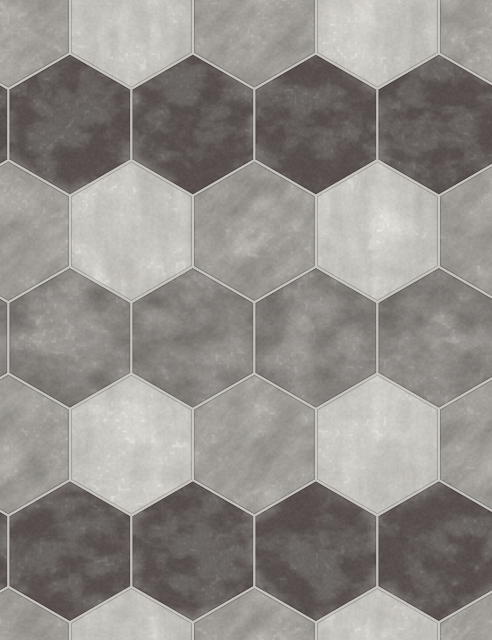
This pattern is drawn by a WebGL 1 fragment shader. Its source:

```glsl
precision highp float;

uniform vec2 u_resolution;

const float COLUMNS = 4.0;
const float ROWS = 6.0;
const float ROW_PITCH = 0.8660254;
const vec2 GRID_SHIFT = vec2(-0.068, 0.145);
const float GROUT_HALF_WIDTH = 0.009;

const vec3 PALE = vec3(0.785, 0.775, 0.752);
const vec3 SILVER = vec3(0.622, 0.611, 0.593);
const vec3 STONE = vec3(0.535, 0.523, 0.508);
const vec3 UMBER = vec3(0.350, 0.318, 0.312);
const vec3 ASH = vec3(0.410, 0.392, 0.382);
const vec3 GROUT = vec3(0.800, 0.790, 0.765);

float hash(vec2 p) {
  vec3 q = fract(vec3(p.xyx) * 0.1031);
  q += dot(q, q.yzx + 33.33);
  return fract((q.x + q.y) * q.z);
}

float valueNoise(vec2 p) {
  vec2 cell = floor(p);
  vec2 f = fract(p);
  f = f * f * (3.0 - 2.0 * f);
  float low = mix(hash(cell), hash(cell + vec2(1.0, 0.0)), f.x);
  float high = mix(hash(cell + vec2(0.0, 1.0)), hash(cell + vec2(1.0)), f.x);
  return mix(low, high, f.y);
}

float fbm(vec2 p) {
  float sum = 0.0;
  float weight = 0.5;
  for (int i = 0; i < 5; i++) {
    sum += weight * valueNoise(p);
    p = mat2(1.6, 1.2, -1.2, 1.6) * p + 11.3;
    weight *= 0.56;
  }
  return sum / 1.074;
}

// Distance from a point inside a unit-wide hexagon to its border
float hexEdge(vec2 p) {
  p = abs(p);
  return 0.5 - max(p.x, dot(p, vec2(0.5, ROW_PITCH)));
}

// Returns the offset from the tile centre (xy) and its wrapped column and row (zw)
vec4 hexTile(vec2 p) {
  vec2 size = vec2(1.0, 2.0 * ROW_PITCH);
  vec2 evenCell = floor(p / size + 0.5);
  vec2 oddCell = floor(p / size);
  vec2 evenOffset = p - evenCell * size;
  vec2 oddOffset = p - (oddCell + 0.5) * size;
  bool isEven = dot(evenOffset, evenOffset) < dot(oddOffset, oddOffset);
  vec2 offset = isEven ? evenOffset : oddOffset;
  vec2 id = isEven ? evenCell * vec2(1.0, 2.0) : oddCell * vec2(1.0, 2.0) + vec2(0.0, 1.0);
  return vec4(offset, mod(id + 0.5, vec2(COLUMNS, ROWS)) - 0.5);
}

// Pale cement with soft vertical bands
vec3 paleTile(vec2 p, vec2 seed, float cloud) {
  float bands = fbm(p * vec2(9.0, 1.6) + seed);
  float glow = 1.0 - smoothstep(0.05, 0.5, length(p));
  return PALE + (bands - 0.5) * 0.11 + (cloud - 0.5) * 0.11 + (glow - 0.35) * 0.025;
}

// Silver cement brushed along a diagonal
vec3 silverTile(vec2 p, vec2 seed, float cloud) {
  vec2 brushed = vec2(p.x + p.y, p.y - p.x) * vec2(2.2, 7.0);
  return SILVER + (fbm(brushed + seed) - 0.5) * 0.14 + (cloud - 0.5) * 0.14;
}

// Mid grey cement with broad clouds, darker toward the rim
vec3 stoneTile(vec2 p, float cloud, float edge) {
  float centre = smoothstep(0.0, 0.3, edge);
  return STONE + (cloud - 0.5) * 0.26 + (centre - 0.6) * 0.04;
}

// Dark cement with ashen mottling and rubbed corners
vec3 umberTile(vec2 p, vec2 seed, float cloud, float edge) {
  float centre = 1.0 - smoothstep(0.1, 0.48, length(p));
  vec3 color = mix(UMBER, ASH, smoothstep(0.42, 0.72, cloud + 0.1 * centre));
  float rim = (1.0 - smoothstep(0.0, 0.14, edge)) * smoothstep(0.32, 0.56, length(p));
  float rubbed = smoothstep(0.38, 0.68, fbm(p * vec2(4.0, 6.0) + seed + 7.7));
  return mix(color, STONE, rim * rubbed * 0.7) + (cloud - 0.5) * 0.04;
}

vec3 tileColor(vec2 p, vec2 id, float edge) {
  vec2 seed = id * vec2(17.3, 23.7) + 5.0;
  float cloud = fbm(p * vec2(4.5, 6.0) + seed);
  vec3 color;
  if (mod(id.y, 2.0) < 0.5) {
    color = mod(id.x, 2.0) < 0.5 ? silverTile(p, seed, cloud) : paleTile(p, seed, cloud);
  } else {
    color = abs(id.y - 3.0) < 0.5 ? stoneTile(p, cloud, edge) : umberTile(p, seed, cloud, edge);
  }
  // Fine grain and pale flecks
  float grain = valueNoise(p * 62.0 + seed) - 0.5;
  float fleck = smoothstep(0.68, 0.95, valueNoise(p * 34.0 + seed)) * smoothstep(0.45, 0.65, cloud);
  return color + grain * 0.035 + fleck * 0.05;
}

void main() {
  vec2 uv = gl_FragCoord.xy / u_resolution;
  vec4 tile = hexTile(uv * vec2(COLUMNS, ROWS * ROW_PITCH) + GRID_SHIFT);
  float edge = hexEdge(tile.xy);
  float pixel = COLUMNS / u_resolution.x;

  vec3 color = tileColor(tile.xy, tile.zw, edge);
  // Shaded bevel beside the joint, then the grout line
  float bevel = 1.0 - smoothstep(GROUT_HALF_WIDTH, GROUT_HALF_WIDTH + 0.014, edge);
  color *= 1.0 - 0.22 * bevel;
  float joint = 1.0 - smoothstep(-0.5, 0.5, (edge - GROUT_HALF_WIDTH) / pixel);
  color = mix(color, GROUT, joint * 0.95);
  gl_FragColor = vec4(color, 1.0);
}
```
